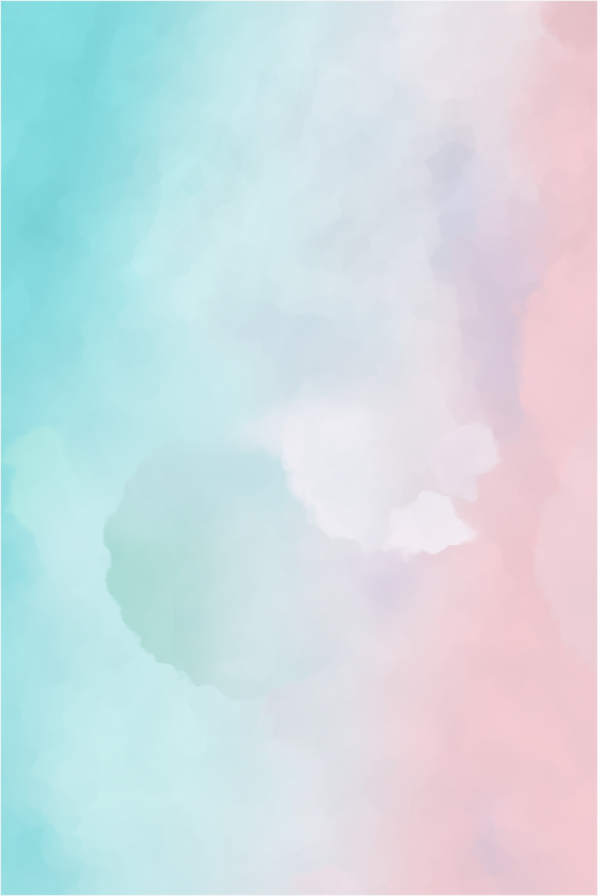
Write a Shadertoy shader that draws this background.

```glsl
// Draws a soft watercolour sky: aqua on the left, pale clouds in the middle, rose on the right.
#define AQUA vec3(0.50, 0.85, 0.865)
#define MIST vec3(0.76, 0.91, 0.92)
#define HAZE vec3(0.885, 0.89, 0.915)
#define ROSE vec3(0.94, 0.79, 0.815)
#define LILAC vec3(0.82, 0.775, 0.86)
#define SLATE vec3(0.80, 0.865, 0.905)
#define CLOUD vec3(0.925, 0.925, 0.95)
#define MINT vec3(0.67, 0.86, 0.835)
#define WASH_WARP 0.20
#define EDGE_WARP 0.075
#define GRAIN 0.045
#define BORDER 0.003

float hash(vec2 p) {
    return fract(sin(dot(p, vec2(127.1, 311.7))) * 43758.5);
}

float noise(vec2 p) {
    vec2 i = floor(p), f = fract(p);
    f = f * f * (3.0 - 2.0 * f);
    return mix(mix(hash(i), hash(i + vec2(1, 0)), f.x),
               mix(hash(i + vec2(0, 1)), hash(i + vec2(1, 1)), f.x), f.y);
}

// Layered noise centred on zero
float fbm(vec2 p) {
    float sum = 0.0, amp = 0.5;
    for (int i = 0; i < 5; i++) {
        sum += amp * (noise(p) - 0.5);
        p = mat2(1.6, 1.2, -1.2, 1.6) * p + 7.3;
        amp *= 0.5;
    }
    return sum;
}

vec2 fbm2(vec2 p) {
    return vec2(fbm(p), fbm(p + 31.7));
}

// Pulls points toward scattered cell centres, which gives brush-dab patches
vec2 dab(vec2 p, float scale, float pull) {
    vec2 q = p * scale, cell = floor(q), sum = vec2(0.0);
    float total = 0.0;
    for (int k = 0; k < 9; k++) {
        vec2 id = cell + vec2(k % 3 - 1, k / 3 - 1);
        vec2 centre = id + vec2(hash(id), hash(id + 57.0));
        float w = exp(-16.0 * dot(q - centre, q - centre)) + 1e-6;
        sum += w * centre;
        total += w;
    }
    return mix(p, sum / (total * scale), pull);
}

// Soft elliptical stain
float stain(vec2 p, vec2 centre, vec2 radius) {
    vec2 d = (p - centre) / radius;
    return exp(-dot(d, d));
}

// Elliptical cloud mass with a narrow rim
float lobe(vec2 p, vec2 centre, vec2 radius, float soft) {
    float d = (length((p - centre) / radius) - 1.0) * min(radius.x, radius.y);
    return 1.0 - smoothstep(-soft, soft, d);
}

// Left-to-right colour ramp whose stops drift with height
vec3 skyRamp(vec2 p) {
    float h = p.y / 1.5;
    float aquaX = mix(-0.26, 0.14, smoothstep(0.5, 1.45, p.y));
    float mistX = mix(0.24, 0.43, h), hazeX = mix(0.52, 0.74, h);
    vec3 c = mix(AQUA, MIST, smoothstep(aquaX, mistX, p.x));
    c = mix(c, HAZE, smoothstep(mistX - 0.08, hazeX, p.x));
    return mix(c, ROSE, smoothstep(hazeX - 0.04, mix(0.78, 1.06, h), p.x));
}

vec3 addWashes(vec3 c, vec2 p) {
    c = mix(c, vec3(0.83, 0.92, 0.93), 0.60 * stain(p, vec2(0.38, 1.03), vec2(0.16, 0.16)));
    c = mix(c, SLATE, 0.60 * stain(p, vec2(0.59, 1.25), vec2(0.10, 0.10)));
    c = mix(c, SLATE - 0.01, 0.75 * stain(p, vec2(0.51, 0.91), vec2(0.12, 0.09)));
    c = mix(c, vec3(0.915, 0.89, 0.905), 0.75 * stain(p, vec2(0.80, 1.36), vec2(0.11, 0.20)));
    c = mix(c, mix(SLATE, LILAC, 0.4) - 0.01, 0.75 * stain(p, vec2(0.76, 1.14), vec2(0.08, 0.08)));
    c = mix(c, LILAC, 0.75 * stain(p, vec2(0.84, 0.97), vec2(0.09, 0.20)));
    c = mix(c, vec3(0.90, 0.875, 0.895), 0.80 * stain(p, vec2(0.70, 0.80), vec2(0.11, 0.12)));
    c = mix(c, ROSE - 0.02, 0.75 * stain(p, vec2(0.88, 0.62), vec2(0.08, 0.16)));
    c = mix(c, LILAC, 0.50 * stain(p, vec2(0.83, 0.08), vec2(0.06, 0.13)));
    c = mix(c, AQUA, 0.65 * stain(p, vec2(0.01, 0.08), vec2(0.08, 0.12)));
    c = mix(c, AQUA, 0.60 * stain(p, vec2(0.00, 0.62), vec2(0.05, 0.12)));
    return mix(c, vec3(0.79, 0.93, 0.93), 0.75 * stain(p, vec2(0.25, 0.27), vec2(0.19, 0.24)));
}

vec3 addClouds(vec3 c, vec2 p) {
    // Rose banks on the right
    c = mix(c, ROSE - 0.01, 0.30 * lobe(p, vec2(0.99, 1.29), vec2(0.14, 0.13), 0.02));
    c = mix(c, ROSE - 0.04, 0.70 * lobe(p, vec2(1.01, 1.49), vec2(0.10, 0.08), 0.012));
    c = mix(c, ROSE + 0.012, 0.80 * lobe(p, vec2(1.04, 0.90), vec2(0.17, 0.22), 0.009));
    c = mix(c, mix(ROSE, HAZE, 0.25), 0.80 * lobe(p, vec2(1.06, 0.57), vec2(0.15, 0.23), 0.006));
    // Mint patch and pale glow at the left
    c = mix(c, vec3(0.71, 0.92, 0.895), 0.70 * lobe(p, vec2(0.07, 0.70), vec2(0.065, 0.09), 0.010));
    c = mix(c, vec3(0.80, 0.93, 0.94), 0.80 * stain(p, vec2(0.13, 0.58), vec2(0.09, 0.14)));
    // Green shadow, crisp below and left, fading up and right
    vec3 shade = mix(MINT, vec3(0.82, 0.89, 0.905), smoothstep(0.18, 0.47, p.x));
    shade = mix(shade, vec3(0.755, 0.88, 0.90), 0.8 * smoothstep(0.56, 0.70, p.y));
    shade = mix(shade, vec3(0.865, 0.865, 0.89), smoothstep(0.46, 0.58, p.x));
    float veil = 1.0 - smoothstep(0.44, 0.66, p.x);
    c = mix(c, vec3(0.855, 0.875, 0.895), 0.85 * veil * lobe(p, vec2(0.56, 0.36), vec2(0.13, 0.13), 0.009));
    c = mix(c, shade, 0.95 * veil * (1.0 - smoothstep(0.69, 0.80, p.y)) * lobe(p, vec2(0.395, 0.565), vec2(0.22, 0.22), 0.005));
    // White cloud, crisp below and left
    float lift = (1.0 - smoothstep(0.76, 0.90, p.y)) * (1.0 - 0.80 * smoothstep(0.56, 0.70, p.x));
    c = mix(c, CLOUD, 0.75 * lift * lobe(p, vec2(0.53, 0.78), vec2(0.11, 0.05), 0.02));
    c = mix(c, CLOUD, 0.95 * lift * lobe(p, vec2(0.645, 0.755), vec2(0.17, 0.17), 0.007));
    c = mix(c, LILAC + 0.02, 0.60 * stain(p, vec2(0.66, 0.53), vec2(0.06, 0.06)));
    c = mix(c, CLOUD - vec3(0, 0.04, 0.03), 0.80 * lobe(p, vec2(0.77, 0.73), vec2(0.06, 0.055), 0.008));
    c = mix(c, CLOUD + vec3(0.02, 0, 0), 0.90 * lobe(p, vec2(0.72, 0.615), vec2(0.085, 0.052), 0.006));
    // Small puff on the lower edge
    return mix(c, mix(ROSE, CLOUD, 0.6), 0.7 * lobe(p, vec2(0.54, 0.0), vec2(0.06, 0.035), 0.008));
}

void mainImage(out vec4 fragColor, in vec2 fragCoord) {
    vec2 uv = fragCoord / iResolution.xy, p = uv * vec2(1.0, 1.5);
    vec2 patchy = dab(p + 0.04 * fbm2(p * 20.0), 30.0, 0.6);
    vec2 washed = patchy + WASH_WARP * fbm2(patchy * 6.0);
    vec3 c = addWashes(skyRamp(mix(p, washed, 0.4)), washed);
    // Slanted brush streaks in the upper sky
    vec2 along = vec2(dot(patchy, vec2(0.5, 0.87)), dot(patchy, vec2(0.87, -0.5)));
    float streak = fbm(along * vec2(4.0, 14.0) + 1.2 * fbm2(p * 6.0));
    c += 0.075 * streak * smoothstep(0.8, 1.1, p.y);
    c = addClouds(c, dab(p, 34.0, 0.3) + EDGE_WARP * fbm2(p * 13.0));
    // Mottled pigment, then a thin pale border
    c += GRAIN * fbm(patchy * 12.0 + 2.0 * fbm2(p * 4.0)) * vec3(1.3, 0.9, 0.8);
    vec2 inset = min(uv, 1.0 - uv) * vec2(1.0, 1.5);
    float rim = 1.0 - smoothstep(0.0, BORDER, min(inset.x, inset.y));
    fragColor = vec4(clamp(mix(c, vec3(0.97), rim), 0.0, 1.0), 1.0);
}
```
